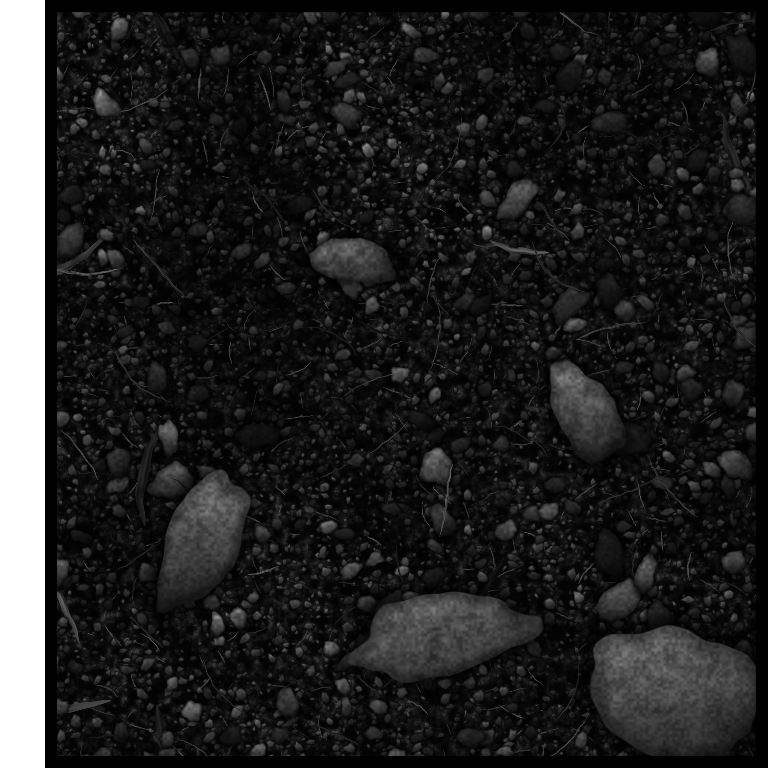
A Shadertoy shader for this texture:

```glsl
const float TAU = 6.2831853;
const float MARGIN_WIDTH = 0.0586;
const vec2 SOIL_MIN = vec2(0.074, 0.0156);
const vec2 SOIL_MAX = vec2(0.984, 0.984);
const vec2 LIGHT_DIR = vec2(-0.25, 0.97);
const float SOIL_DARK = 0.008;
const float SOIL_GAIN = 0.42;
const float CRUMB_TONE = 0.25;
const float PEBBLE_TONE = 0.32;
const float BOULDER_TONE = 0.36;
const float STALK_TONE = 0.24;
const int BOULDERS = 5;

float pixelSize;  // one pixel in canvas units
float grain;      // rough surface factor, about 1
float patchiness; // broad light and dark areas

vec4 hash4(vec2 p) {
    vec4 q = fract(p.xyxy * vec4(0.1031, 0.1030, 0.0973, 0.1099));
    q += dot(q, q.wzxy + 33.33);
    return fract((q.xxyz + q.yzzw) * q.zywx);
}

float noise(vec2 p) {
    vec2 i = floor(p), f = fract(p);
    f = f * f * (3.0 - 2.0 * f);
    float low = mix(hash4(i).x, hash4(i + vec2(1, 0)).x, f.x);
    float high = mix(hash4(i + vec2(0, 1)).x, hash4(i + vec2(1, 1)).x, f.x);
    return mix(low, high, f.y);
}

float fbm(vec2 p) {
    float sum = 0.0, weight = 0.533;
    for (int i = 0; i < 4; i++) {
        sum += weight * noise(p);
        p = mat2(1.6, 1.2, -1.2, 1.6) * p + 17.0;
        weight *= 0.5;
    }
    return sum;
}

vec2 rotate(vec2 p, float angle) {
    float c = cos(angle), s = sin(angle);
    return vec2(c * p.x + s * p.y, c * p.y - s * p.x);
}

// One lumpy stone with its contact shadow, laid over the given shade
float addStone(float shade, vec2 offset, float radius, float aspect, float angle, float tone, float seed) {
    vec2 q = rotate(offset, angle) / (radius * vec2(sqrt(aspect), inversesqrt(aspect)));
    float d = length(q);
    if (d > 1.8) return shade;
    vec2 rim = q / max(d, 0.001);
    d *= 1.0 + 0.6 * (noise(rim * 1.4 + seed * 91.0 + 20.0) - 0.5);
    d += 0.12 * (noise(q * 4.0 + seed * 57.0 + 20.0) - 0.5);
    float soft = 1.2 * pixelSize / radius;
    float lit = 0.78 + 0.38 * dot(offset / radius, LIGHT_DIR);
    lit = clamp(lit, 0.25, 1.15) * mix(1.0, 0.6, smoothstep(0.65, 1.0, d));
    shade *= mix(0.3, 1.0, smoothstep(0.9, 1.45, d));
    return mix(shade, tone * lit * grain, 1.0 - smoothstep(1.0 - soft, 1.0 + soft, d));
}

float addPebbles(float shade, vec2 p, float scale, float density, float tone) {
    vec2 cell = floor(p * scale);
    for (int k = 0; k < 9; k++) {
        vec2 id = cell + vec2(k % 3 - 1, k / 3 - 1);
        vec4 a = hash4(id + scale * 3.7), b = hash4(id + scale * 5.3 + 71.0);
        if (a.x > density) continue;
        vec2 offset = p - (id + 0.2 + 0.6 * a.yz) / scale;
        float radius = mix(0.2, 0.44, a.w * a.w) / scale;
        float value = tone * mix(0.3, 1.25, b.z) * patchiness;
        shade = addStone(shade, offset, radius, 1.0 + 0.8 * b.y, b.x * TAU, value, b.w);
    }
    return shade;
}

// Bent, tapered stalks with fibres along their length
float addStalks(float shade, vec2 p, float scale, float density, float width) {
    vec2 cell = floor(p * scale);
    for (int k = 0; k < 9; k++) {
        vec2 id = cell + vec2(k % 3 - 1, k / 3 - 1);
        vec4 a = hash4(id + scale * 8.1), b = hash4(id + scale * 2.9 + 43.0);
        if (a.x > density) continue;
        vec2 q = rotate(p * scale - id - 0.25 - 0.5 * a.yz, a.w * TAU);
        q.y += (b.x - 0.5) * q.x * q.x + 0.04 * (noise(q.xx * 5.0 + b.y * 40.0 + 9.0) - 0.5);
        float along = abs(q.x) / mix(0.25, 0.7, b.y);
        float halfWidth = width * mix(0.5, 1.2, b.z) * sqrt(max(1.0 - along, 0.0));
        float soft = pixelSize * scale;
        float cover = 1.0 - smoothstep(halfWidth - 0.5 * soft, halfWidth + 0.5 * soft, abs(q.y));
        cover *= step(along, 1.0);
        float fibre = 0.45 + noise(vec2(q.x * 5.0, q.y * 2.5 / width) + 30.0);
        shade = mix(shade, STALK_TONE * mix(0.25, 1.2, b.w) * fibre, cover);
    }
    return shade;
}

void mainImage(out vec4 fragColor, in vec2 fragCoord) {
    vec2 p = fragCoord / iResolution.xy;
    pixelSize = 1.0 / min(iResolution.x, iResolution.y);
    grain = 0.45 + 0.65 * fbm(p * 55.0) + 0.45 * noise(p * 260.0);
    patchiness = 0.45 + 1.0 * fbm(p * 6.0 + 3.0);

    // Soil and small litter
    float shade = SOIL_DARK + SOIL_GAIN * patchiness * pow(fbm(p * 105.0 + 8.0), 4.0);
    shade = addPebbles(shade, p, 95.0, 0.55, CRUMB_TONE);
    shade = addStalks(shade, p, 32.0, 0.5, 0.035);
    shade = addPebbles(shade, p, 58.0, 0.45, CRUMB_TONE);
    shade = addStalks(shade, p, 7.0, 0.3, 0.05);
    shade = addPebbles(shade, p, 34.0, 0.32, PEBBLE_TONE);
    shade = addPebbles(shade, p, 17.0, 0.2, PEBBLE_TONE);
    shade = addStalks(shade, p, 13.0, 0.3, 0.022);

    // Large stones, shrinking from the bottom upwards
    for (int i = 0; i < BOULDERS; i++) {
        float n = float(i);
        vec2 centre = vec2(0.12 + 0.8 * fract(0.95 + 0.618 * n), 0.1 + 0.07 * pow(n, 1.5));
        float aspect = 1.35 + 0.6 * fract(0.9 * n);
        shade = addStone(shade, p - centre, 0.094 - 0.014 * n, aspect, 0.85 * n - 0.5, BOULDER_TONE, 0.37 * n);
    }

    // Black frame and white margin
    vec2 inside = smoothstep(SOIL_MIN - 0.5 * pixelSize, SOIL_MIN + 0.5 * pixelSize, p)
        * (1.0 - smoothstep(SOIL_MAX - 0.5 * pixelSize, SOIL_MAX + 0.5 * pixelSize, p));
    shade *= inside.x * inside.y;
    float margin = 1.0 - smoothstep(MARGIN_WIDTH - 0.5 * pixelSize, MARGIN_WIDTH + 0.5 * pixelSize, p.x);
    fragColor = vec4(vec3(mix(shade, 1.0, margin)), 1.0);
}
```
